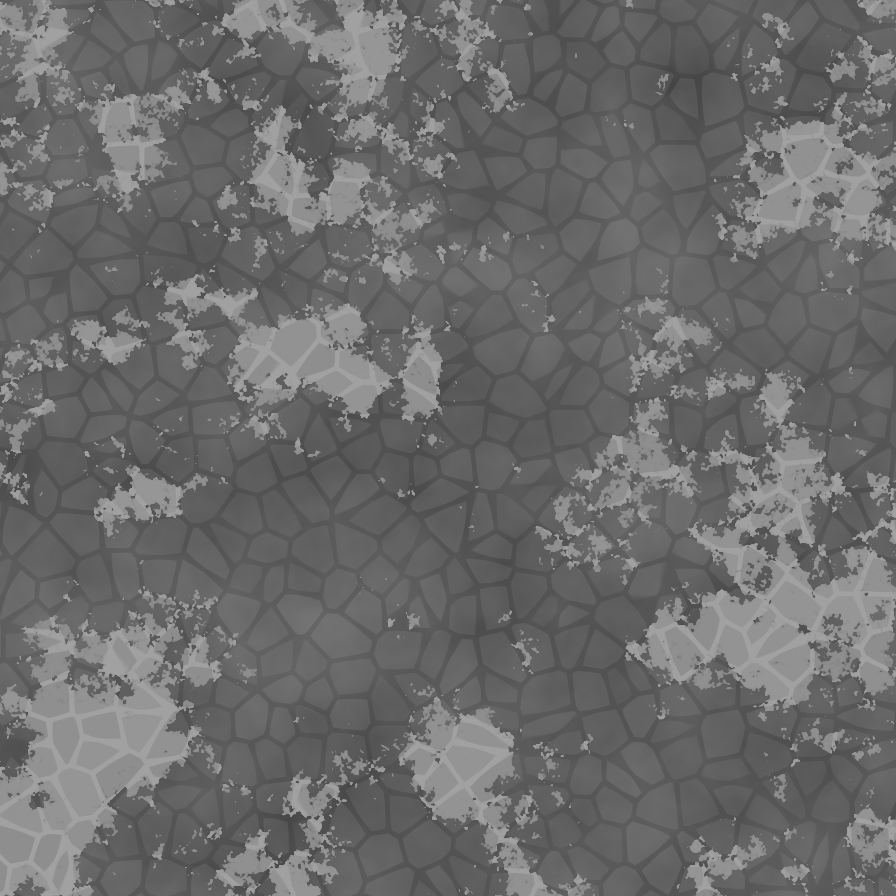
Write a Shadertoy shader that draws this texture.

```glsl
// Worn grey stone: irregular cobble cells under soft dark clouds, with crumbly
// pale lichen-like patches. Cells come from Voronoi distances, the patches from
// thresholded fractal gradient noise; pale patches have reversed joint contrast.

vec2 hash2(vec2 p)
{
    vec3 q = fract(vec3(p.xyx) * vec3(0.1031, 0.1030, 0.0973));
    q += dot(q, q.yzx + 33.33);
    return fract((q.xx + q.yz) * q.zy);
}

// Dot product of a random unit gradient with the offset from its corner
float cornerSlope(vec2 corner, vec2 offset)
{
    float angle = 6.2832 * hash2(corner).x;
    return dot(vec2(cos(angle), sin(angle)), offset);
}

float gradientNoise(vec2 p)
{
    vec2 i = floor(p), f = fract(p), e = vec2(0.0, 1.0);
    vec2 w = f * f * f * (f * (f * 6.0 - 15.0) + 10.0);
    return mix(mix(cornerSlope(i, f), cornerSlope(i + e.yx, f - e.yx), w.x),
               mix(cornerSlope(i + e.xy, f - e.xy), cornerSlope(i + e.yy, f - e.yy), w.x), w.y);
}

float fractalNoise(vec2 p, int octaves, float gain)
{
    mat2 turn = mat2(0.8, 0.6, -0.6, 0.8);
    float sum = 0.0, amplitude = 1.0;
    for (int i = 0; i < octaves; i++) {
        sum += amplitude * gradientNoise(p);
        p = 2.0 * turn * p + vec2(17.3, 41.7);
        amplitude *= gain;
    }
    return sum;
}

// x: gap between nearest and second nearest cell point, y: random tone of the cell
vec2 cobbles(vec2 p)
{
    vec2 cell = floor(p);
    float nearest = 9.0, second = 9.0, tone = 0.0;
    for (int y = -2; y <= 2; y++)
    for (int x = -2; x <= 2; x++) {
        vec2 id = cell + vec2(x, y);
        float d = length(id + hash2(id + 71.0) - p);
        if (d < nearest) {
            second = nearest;
            nearest = d;
            tone = hash2(id + 133.0).y;
        } else {
            second = min(second, d);
        }
    }
    return vec2(second - nearest, tone);
}

void mainImage(out vec4 fragColor, in vec2 fragCoord)
{
    vec2 uv = fragCoord / iResolution.y;

    // Stones with wedge-shaped joints
    vec2 cobble = cobbles(uv * 24.0 + 5.0);
    float stone = smoothstep(0.09, 0.15, cobble.x);
    float tone = cobble.y - 0.5;

    // Dark ground, stones a little lighter than the joints
    float cloud = fractalNoise(uv * 5.0 + 60.0, 5, 0.6);
    float ground = mix(0.342, 0.386 + 0.025 * tone, stone) + 0.075 * cloud;

    // Pale patches, stones darker than the joints, dimmer toward the rim
    float cover = fractalNoise(uv * 4.0 + 23.0, 7, 0.78);
    float pale = mix(0.63, 0.572 + 0.035 * tone, stone);
    pale -= 0.035 * (1.0 - smoothstep(0.25, 0.42, cover));

    float grey = mix(ground, pale, smoothstep(0.225, 0.275, cover));
    fragColor = vec4(vec3(grey), 1.0);
}
```
